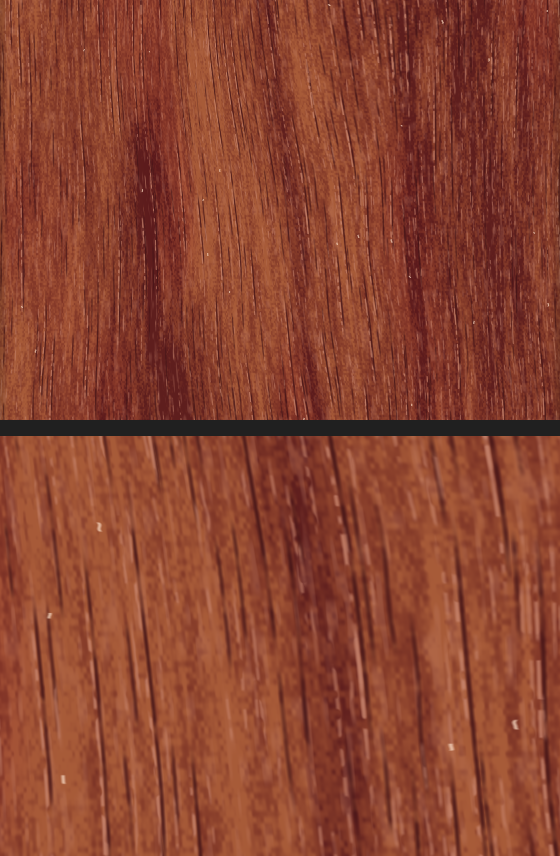
Top, the full canvas; bottom, a detail of the centre.
Reproduce this texture procedurally as a Shadertoy shader.

```glsl
const vec3 DEEP_RED = vec3(0.370, 0.118, 0.115);
const vec3 RED_BROWN = vec3(0.520, 0.230, 0.160);
const vec3 ORANGE = vec3(0.655, 0.355, 0.220);
const vec3 PORE_DARK = vec3(0.250, 0.070, 0.085);
const vec3 FLECK_PINK = vec3(0.780, 0.520, 0.430);
const vec3 SPECK_PALE = vec3(0.950, 0.820, 0.730);
const float BASE_TONE = 0.635;
const float LEAN = 0.12;          // sideways drift of the central grain
const float FIBRE_CONTRAST = 0.36;
const float GRIT = 0.40;
const float PORE_WIDTH = 0.0032;
const float FLECK_WIDTH = 0.0028;

float hash(vec2 p) {
    vec3 q = fract(vec3(p.xyx) * 0.1031);
    q += dot(q, q.yzx + 33.33);
    return fract((q.x + q.y) * q.z);
}

float noise(vec2 p) {
    vec2 i = floor(p), f = fract(p);
    f = f * f * (3.0 - 2.0 * f);
    return mix(mix(hash(i), hash(i + vec2(1, 0)), f.x),
               mix(hash(i + vec2(0, 1)), hash(i + vec2(1, 1)), f.x), f.y);
}

// Noise centred on zero
float wave(vec2 p) { return noise(p + 40.0) - 0.5; }

float bell(float x, float width) { return exp(-x * x / (width * width)); }

// Bend the plane so that the fibres run along constant x
vec2 grainSpace(vec2 p) {
    float x = p.x + LEAN * bell(p.x - 0.66, 0.30) * p.y;
    x += 0.026 * wave(p * vec2(3.0, 2.2)) + 0.008 * wave(p * vec2(9.0, 5.0));
    return vec2(x, p.y);
}

// Scattered thin strokes along the grain, one per cell
float strokes(vec2 g, vec2 density, float width, float share, float seed) {
    vec2 q = g * density;
    float column = floor(q.x);
    q.y += 17.0 * hash(vec2(column, seed));
    vec2 id = vec2(column, floor(q.y)) + seed;
    float reach = mix(0.20, 0.50, hash(id + 3.1));
    float centre = mix(0.30, 0.70, hash(id + 7.7));
    centre += 0.16 * wave(vec2(q.y * 3.0, column * 7.3));
    float across = abs(fract(q.x) - centre) / density.x;
    float along = abs(fract(q.y) - 0.5);
    float body = 1.0 - smoothstep(0.6 * reach, reach, along);
    return step(hash(id + 1.3), share) * body * (1.0 - smoothstep(0.0, width, across));
}

// Broad dark heartwood bands with ragged, streaky borders
float darkBands(vec2 g) {
    float ragged = smoothstep(0.25, 0.70, noise(g * vec2(48.0, 3.6)));
    float fall = 1.0 - g.y;
    float left = bell(g.x - 0.39 + 0.05 * fall, 0.030 + 0.065 * fall);
    left *= smoothstep(0.92, 0.55, g.y) * mix(0.35, 1.0, ragged);
    float middle = bell(g.x - 0.755, 0.026) * mix(0.7, 1.0, ragged);
    float right = bell(g.x - 1.08 - 0.09 * fall, 0.15) * mix(0.6, 1.0, ragged);
    return 0.70 * left + 0.56 * middle + 0.56 * right;
}

vec3 woodColour(float tone) {
    vec3 c = mix(DEEP_RED, RED_BROWN, smoothstep(0.0, 0.55, tone));
    return mix(c, ORANGE, smoothstep(0.45, 1.05, tone));
}

void mainImage(out vec4 fragColor, in vec2 fragCoord) {
    vec2 p = fragCoord / iResolution.y;
    float aspect = iResolution.x / iResolution.y;
    vec2 g = grainSpace(p);

    // Tone: soft patches, bands, fibres and fine grit
    float tone = BASE_TONE - darkBands(g);
    tone += 0.38 * wave(g * vec2(8.0, 1.5)) + 0.32 * wave(g * vec2(27.0, 2.6));
    tone += 0.15 * bell(g.x - 0.60, 0.09) * (1.0 - 0.5 * p.y);
    tone += FIBRE_CONTRAST * wave(g * vec2(80.0, 5.0));
    tone += FIBRE_CONTRAST * wave(g * vec2(190.0, 20.0));
    tone += GRIT * wave(g * vec2(320.0, 210.0));
    vec3 colour = woodColour(tone);

    // Patches of redder wood
    float redness = smoothstep(0.45, 0.85, noise(g * vec2(7.0, 2.0) + 9.0));
    colour *= mix(vec3(1.0), vec3(0.97, 0.86, 0.94), redness);

    // Thin pale fibres veil the whole surface
    float veil = smoothstep(0.55, 0.95, noise(g * vec2(210.0, 40.0) + 70.0));
    colour = mix(colour, FLECK_PINK, 0.24 * veil);

    // Long, nearly continuous pores, many with a beaded pale rim
    float beads = smoothstep(0.30, 0.65, noise(g * vec2(150.0, 130.0)));
    float breaks = smoothstep(0.15, 0.55, noise(g * vec2(60.0, 60.0) + 13.0));
    vec2 rim = g + vec2(0.0035, 0.012);
    float pores = strokes(g, vec2(40.0, 2.2), PORE_WIDTH, 0.55, 5.0);
    pores = max(pores, 0.80 * strokes(g, vec2(70.0, 6.0), PORE_WIDTH, 0.36, 21.0));
    pores *= mix(0.40, 1.0, breaks);
    float rims = strokes(rim, vec2(40.0, 2.2), FLECK_WIDTH, 0.42, 5.0) * beads;

    // Short pale flecks, densest in the dark wood on the right
    float rightSide = smoothstep(0.75, 1.05, p.x);
    float flecks = strokes(g, vec2(85.0, 18.0), FLECK_WIDTH, mix(0.18, 0.55, rightSide), 37.0);
    flecks *= mix(0.45, 1.0, beads);
    flecks = max(flecks, strokes(g, vec2(56.0, 4.0), FLECK_WIDTH, 0.34, 53.0) * beads);
    float specks = strokes(g, vec2(60.0, 100.0), 0.0030, 0.002, 71.0);

    colour = mix(colour, PORE_DARK, 0.76 * pores);
    colour = mix(colour, FLECK_PINK, 0.74 * rims);
    colour = mix(colour, FLECK_PINK, 0.52 * flecks);
    colour = mix(colour, SPECK_PALE, 0.75 * specks);

    // Board edges turn away from the light
    float edge = min(p.x, aspect - p.x);
    colour *= mix(0.85, 1.0, smoothstep(0.0, 0.025, edge));
    fragColor = vec4(clamp(colour, 0.0, 1.0), 1.0);
}
```
